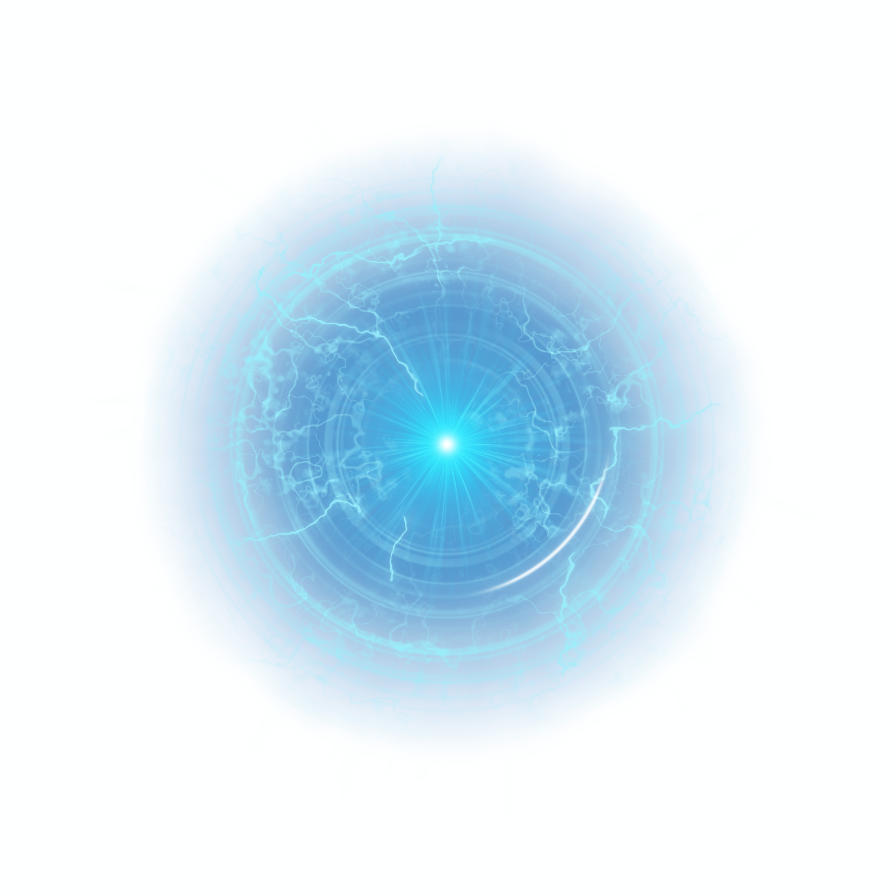
This background is drawn by a Shadertoy shader. Its source:

```glsl
// A round burst of blue energy on white: a hot core with radial streaks, thin
// concentric rings, a bright crescent and electric filaments. Radial gradients
// give the body; value noise in plane and polar form gives the fine detail.

const vec2  CENTRE = vec2(0.499, 0.504);
const vec3  PAPER  = vec3(0.995, 1.00, 1.00);
const vec3  MIST   = vec3(0.81, 0.88, 0.95);
const vec3  HALO   = vec3(0.61, 0.76, 0.88);
const vec3  DEEP   = vec3(0.35, 0.60, 0.81);
const vec3  CYAN   = vec3(0.19, 0.77, 0.95);
const vec3  HOT    = vec3(0.20, 0.95, 1.00);
const vec3  SPARK  = vec3(0.60, 0.94, 0.99);
const float DISC_RADIUS  = 0.362;
const float GLOW_RADIUS  = 0.092;
const float CORE_RADIUS  = 0.011;
const float ARC_RADIUS   = 0.171;
const float ARC_ANGLE    = -0.72;
const float BOLT_WIDTH   = 0.0013;
const float BOLT_JITTER  = 0.055;
const float RING_DENSITY = 170.0;
const float RAY_COUNT    = 19.0;

// Main discharge paths: start and end, relative to the centre.
const int BOLT_COUNT = 11;
const vec4 BOLTS[BOLT_COUNT] = vec4[](
    vec4(-0.023, 0.060, -0.052, 0.108), vec4(-0.052, 0.108, -0.167, 0.138),
    vec4(-0.167, 0.138, -0.215, 0.190), vec4(0.050, 0.222, -0.060, 0.213),
    vec4(-0.060, 0.213, -0.180, 0.190), vec4(-0.010, 0.210, -0.004, 0.330),
    vec4(0.195, 0.010, 0.165, -0.070),  vec4(0.190, 0.010, 0.310, 0.050),
    vec4(0.146, -0.130, 0.140, -0.250), vec4(-0.045, -0.080, -0.055, -0.160),
    vec4(-0.100, -0.065, -0.230, -0.115));

float hash(vec2 p) {
    vec3 q = fract(vec3(p.xyx) * 0.1031);
    q += dot(q, q.yzx + 33.33);
    return fract((q.x + q.y) * q.z);
}

float noise(vec2 p) {
    vec2 i = floor(p), f = fract(p);
    f = f * f * (3.0 - 2.0 * f);
    return mix(mix(hash(i), hash(i + vec2(1, 0)), f.x),
               mix(hash(i + vec2(0, 1)), hash(i + vec2(1, 1)), f.x), f.y);
}

float fbm(vec2 p) {
    float sum = 0.0, gain = 0.533;
    for (int i = 0; i < 4; i++) {
        sum += gain * noise(p);
        p = mat2(1.6, 1.2, -1.2, 1.6) * p + 17.3;
        gain *= 0.5;
    }
    return sum;
}

float segmentDistance(vec2 p, vec2 a, vec2 b) {
    vec2 ab = b - a;
    return length(p - a - ab * clamp(dot(p - a, ab) / dot(ab, ab), 0.0, 1.0));
}

// Soft line profile, never thinner than one screen pixel.
float line(float d, float width, float pixel) {
    float w = max(width, 0.8 * pixel);
    return exp(-d * d / (w * w));
}

// Thin contour of a noise field, used as a branching filament.
float filament(vec2 p, float scale) {
    return 1.0 - smoothstep(0.0, 0.026, abs(fbm(p * scale) - 0.5));
}

float bolts(vec2 p, float pixel) {
    vec2 jitter = vec2(fbm(p * 24.0 + 5.0), fbm(p * 24.0 + 61.0)) - 0.5;
    vec2 q = p + BOLT_JITTER * jitter;
    float light = 0.0;
    for (int i = 0; i < BOLT_COUNT; i++) {
        float d = segmentDistance(q, BOLTS[i].xy, BOLTS[i].zw);
        light = max(light, 0.75 * line(d, BOLT_WIDTH, pixel) + 0.22 * exp(-d * 120.0));
    }
    return light * (0.55 + 0.7 * noise(p * 40.0));
}

// Fine grooves plus a few stronger circles, broken up around the turn.
float rings(float r, vec2 dir, float pixel) {
    float breakup = noise(dir * 2.5 + r * 18.0);
    float groove = noise(vec2(r * RING_DENSITY, 3.0));
    float light = 0.38 * smoothstep(0.45, 1.0, groove) * breakup;
    for (int i = 0; i < 7; i++) {
        float k = float(i);
        float radius = 0.121 + 0.036 * k + 0.010 * (hash(vec2(k, 9.0)) - 0.5);
        light += 0.30 * line(r - radius, 0.0016, pixel) * (0.3 + breakup);
    }
    light += 0.34 * line(r - 0.241, 0.0022, pixel) + 0.2 * line(r - 0.232, 0.004, pixel);
    return light * smoothstep(0.06, 0.13, r);
}

// Crescent that opens outwards and fades at both ends.
float crescent(vec2 p, float r, float pixel) {
    float a = atan(p.y, p.x) - ARC_ANGLE;
    float radius = ARC_RADIUS + 0.009 * a + 0.010 * a * a;
    float fade = 1.0 - smoothstep(0.25, 0.75, abs(a));
    return fade * (line(r - radius, 0.0020, pixel) + 0.25 * exp(-abs(r - radius) * 130.0));
}

void mainImage(out vec4 fragColor, in vec2 fragCoord) {
    float side = min(iResolution.x, iResolution.y);
    float pixel = 1.0 / side;
    vec2 p = (fragCoord - 0.5 * iResolution.xy) * pixel + 0.5 - CENTRE;
    float r = length(p);
    vec2 dir = p / max(r, 0.0001);
    float cloud = fbm(p * 13.0 + 8.0);

    // Body of the disc
    float rb = r + 0.025 * (cloud - 0.5);
    vec3 col = mix(DEEP, HALO, smoothstep(0.14, 0.235, rb));
    col = mix(col, MIST, smoothstep(0.20, 0.295, rb));
    col = mix(col, PAPER, smoothstep(0.26, DISC_RADIUS, rb));
    float inside = 1.0 - smoothstep(0.22, DISC_RADIUS, r);

    // Streaked cyan glow
    float rays = noise(dir * RAY_COUNT + r * 9.0) * 0.6 + noise(dir * 47.0 + r * 25.0) * 0.4;
    float glow = exp(-pow(r / (GLOW_RADIUS * (0.7 + 0.6 * rays)), 2.0));
    col = mix(col, CYAN, clamp(glow * (0.7 + 0.5 * cloud), 0.0, 1.0));
    col = mix(col, SPARK, 0.55 * smoothstep(0.52, 0.85, rays) * exp(-r * 13.0));

    // Rings, filaments and discharges
    float patches = smoothstep(0.38, 0.68, fbm(p * 9.0 + 31.0));
    float web = filament(p + 3.0, 15.0) * 0.42 + filament(p + 7.0, 31.0) * 0.30;
    web *= (0.25 + 0.9 * patches) * smoothstep(0.03, 0.11, r);
    float dust = smoothstep(0.56, 0.85, fbm(p * 65.0)) * patches * 0.4;
    float detail = (web + dust + rings(r, dir, pixel)) * inside;
    detail += bolts(p, pixel) * (1.0 - smoothstep(0.26, 0.35, r));
    col = mix(col, SPARK, clamp(detail, 0.0, 0.9));
    col = mix(col, PAPER, clamp(crescent(p, r, pixel), 0.0, 1.0) * 0.85);

    // Hot core
    float burst = 0.034 * (0.65 + 0.8 * rays);
    col = mix(col, HOT, exp(-pow(r / burst, 2.0)));
    col = mix(col, vec3(1.0), exp(-pow(r / CORE_RADIUS, 2.0)));
    fragColor = vec4(col, 1.0);
}
```
